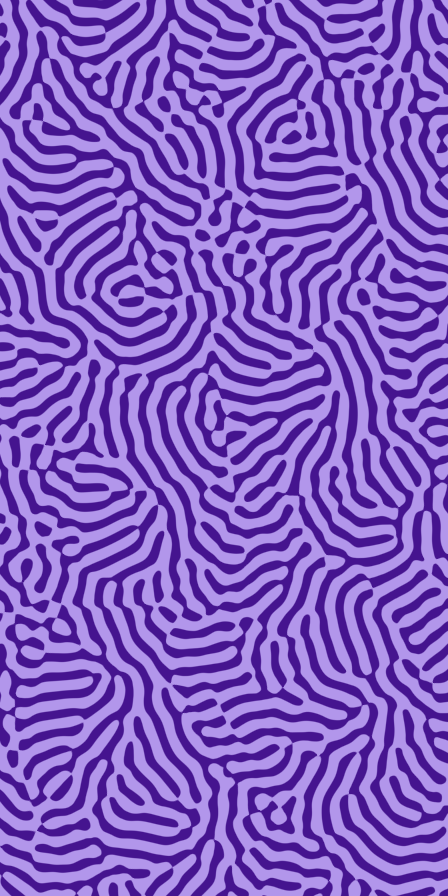
Write a Shadertoy shader that draws this pattern.

```glsl
// Labyrinth of violet ridges, as left by a reaction-diffusion process.
// Plane waves, steered by a slow grain field, are levelled to equal contrast;
// one ring-shaped activator/inhibitor filter then heals necks and rounds ends.

const float TAU = 6.2831853;

float hash(float n) {
    return fract(sin(n * 127.1 + 3.7) * 43758.55);
}

// Layered sines: vector at twice the stripe angle, its length is the coherence
vec2 grainField(vec2 p) {
    vec2 grain = vec2(0.0);
    for (float i = 0.0; i < 6.0; i++) {
        float angle = i * 2.4 + 0.5;
        float slope = TAU / (6.0 + 0.9 * i);
        float along = slope * dot(p, vec2(cos(angle), sin(angle)));
        grain += sin(along + TAU * vec2(hash(i + 11.0), hash(i + 31.0)));
    }
    return 0.75 * grain;
}

// Stripes of unit period; dividing by the local amplitude keeps their width even
float stripes(vec2 p, vec2 grain) {
    float even = 0.0;
    float power = 0.0;
    vec2 odd = vec2(0.0);
    for (float i = 0.0; i < 24.0; i++) {
        float angle = 0.5 * TAU * (i + 0.7 * hash(i)) / 24.0;
        vec2 dir = vec2(cos(angle), sin(angle));
        vec2 twice = vec2(dir.x * dir.x - dir.y * dir.y, 2.0 * dir.x * dir.y);
        float weight = exp(dot(grain, twice));
        float phase = TAU * (dot(p, dir) + hash(i + 50.0));
        even += weight * cos(phase);
        odd += weight * sin(phase) * dir;
        power += weight * weight;
    }
    // A share of the mean power keeps weak spots soft
    return even * inversesqrt(even * even + dot(odd, odd) + 0.06 * power);
}

// Mean of the stripes on a circle around p
float ringMean(vec2 p, vec2 grain, float radius, float taps) {
    float sum = 0.0;
    for (float i = 0.0; i < taps; i++) {
        float angle = TAU * i / taps;
        sum += stripes(p + radius * vec2(cos(angle), sin(angle)), grain);
    }
    return sum / taps;
}

void mainImage(out vec4 fragColor, in vec2 fragCoord) {
    // 24 stripe periods across the canvas
    vec2 p = 24.0 * fragCoord / iResolution.x;
    vec2 grain = grainField(p);

    // Inhibit at half a period, activate at a full one
    float field = 0.5 * stripes(p, grain)
                - 1.8 * ringMean(p, grain, 0.5, 8.0)
                + 1.1 * ringMean(p, grain, 1.0, 12.0);

    // Distance to the ridge edge gives an even, smooth outline
    float steepness = length(vec2(dFdx(field), dFdy(field)));
    float ridge = smoothstep(-0.85, 0.85, (field - 0.21) / max(steepness, 1e-3));

    vec3 lilac = vec3(0.70, 0.59, 0.92);
    vec3 indigo = vec3(0.27, 0.08, 0.56);
    fragColor = vec4(mix(lilac, indigo, ridge), 1.0);
}
```
